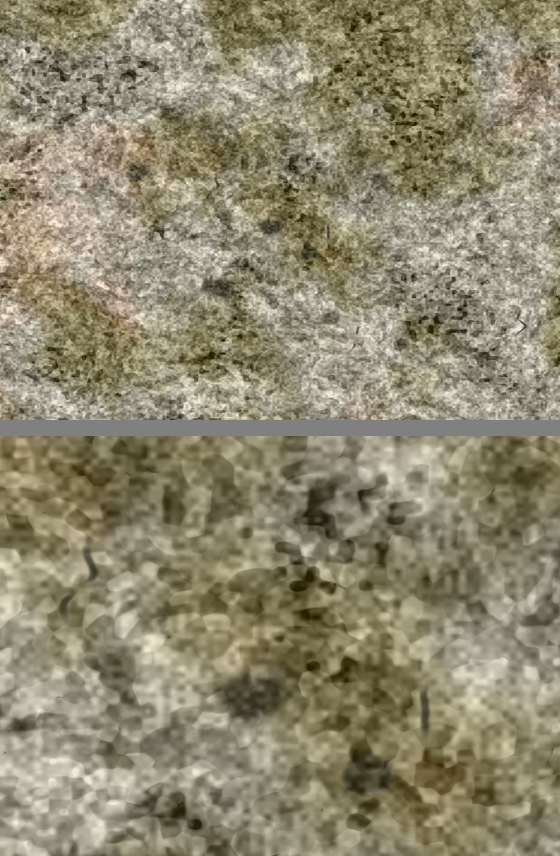
Top: the whole. Bottom: its middle third, enlarged.
Write a WebGL 1 fragment shader that draws this texture.

```glsl
precision highp float;
// Weathered granite face: pale crystalline grains under olive-brown stains.
// Layered noise gives slanted relief, mottling and pits; soft cells give the
// crystals; short loops scatter dark blotches and small cracks.
uniform vec2 u_resolution;

float hash(vec2 p) {
  vec3 q = fract(p.xyx * 0.1031);
  q += dot(q, q.yzx + 33.33);
  return fract((q.x + q.y) * q.z);
}

vec2 hash2(vec2 p) {
  return vec2(hash(p), hash(p + vec2(57.0, 113.0)));
}

float noise(vec2 p) {
  vec2 cell = floor(p);
  vec2 f = fract(p);
  f = f * f * (3.0 - 2.0 * f);
  float low = mix(hash(cell), hash(cell + vec2(1.0, 0.0)), f.x);
  float high = mix(hash(cell + vec2(0.0, 1.0)), hash(cell + 1.0), f.x);
  return mix(low, high, f.y);
}

float fbm(vec2 p) {
  float sum = 0.0;
  float weight = 0.516;
  for (int i = 0; i < 5; i++) {
    sum += weight * noise(p);
    p = mat2(1.6, 1.2, -1.2, 1.6) * p + 17.3;
    weight *= 0.5;
  }
  return sum;
}

// Random tone per crystal, blended softly across the cell borders
float crystals(vec2 p) {
  vec2 cell = floor(p);
  vec2 sums = vec2(0.0);
  for (int y = -1; y <= 1; y++) {
    for (int x = -1; x <= 1; x++) {
      vec2 id = cell + vec2(float(x), float(y));
      vec2 toSeed = id + hash2(id) - p;
      float weight = exp(-14.0 * dot(toSeed, toSeed));
      sums += weight * vec2(hash(id + 211.0), 1.0);
    }
  }
  return sums.x / max(sums.y, 0.00001);
}

// Ragged dark blotches, gathered towards the middle
float blotches(vec2 p, float ragged) {
  float mask = 0.0;
  for (int i = 0; i < 12; i++) {
    vec2 id = vec2(float(i), 3.0);
    vec2 centre = vec2(0.28, 0.08) + hash2(id) * vec2(0.85, 0.7);
    float size = hash(id + 40.0);
    float radius = mix(0.009, 0.032, size * size);
    float d = length((p - centre) * vec2(1.0, 1.2)) + 0.05 * ragged;
    mask = max(mask, 1.0 - smoothstep(0.4 * radius, 1.15 * radius, d));
  }
  return mask;
}

// Short, broken, nearly upright cracks
float cracks(vec2 p) {
  float mask = 0.0;
  for (int i = 0; i < 6; i++) {
    vec2 id = vec2(float(i), 9.0);
    vec2 d = p - (vec2(0.1) + hash2(id) * vec2(1.15, 0.8));
    float bend = 0.025 * (noise(vec2(p.y * 45.0, id.x * 7.0)) - 0.5);
    float line = 1.0 - smoothstep(0.001, 0.005, abs(d.x - 0.25 * d.y - bend));
    mask = max(mask, line * (1.0 - smoothstep(0.015, 0.04, abs(d.y))));
  }
  return mask * smoothstep(0.3, 0.55, noise(p * 70.0));
}

void main() {
  vec2 p = gl_FragCoord.xy / u_resolution.y;
  vec2 warp = vec2(fbm(p * 6.0), fbm(p * 6.0 + 31.0)) - 0.5;
  vec2 q = p + 0.06 * warp;

  // Slanted ledges lit from above
  vec2 slab = vec2(dot(q, vec2(0.8, -0.6)), dot(q, vec2(0.6, 0.8))) * vec2(3.5, 6.5);
  float relief = fbm(slab) - fbm(slab + vec2(-0.06, 0.2));
  float crease = 1.0 - smoothstep(0.0, 0.025, abs(fbm(slab * 0.6 + 9.0) - 0.5));

  // Stains, mottling and grain
  float stain = smoothstep(0.36, 0.68, fbm(q * 5.0 + 7.0) + 0.16 * (p.y - 0.5));
  float mottle = fbm(p * vec2(22.0, 30.0) + 4.0 * warp) - 0.5;
  float crystal = crystals(p * vec2(72.0, 88.0) + 5.0 * warp) - 0.5;
  float fine = noise(p * vec2(175.0, 195.0)) - 0.5;
  float pits = smoothstep(0.6, 0.8, noise(p * vec2(75.0, 95.0) + 13.0))
             * smoothstep(0.48, 0.66, fbm(q * 7.0 + 23.0));
  float flakes = smoothstep(0.7, 0.92, noise(p * vec2(105.0, 125.0) + 61.0));

  float tone = 0.628 + 0.5 * relief + 0.42 * mottle + 0.25 * crystal + 0.26 * fine;
  tone += 0.13 * flakes * (1.0 - stain) - 0.15 * stain - 0.26 * pits - 0.06 * crease;
  tone = clamp(tone, 0.12, 0.92);

  // Grey stone tinted olive by stains, with faint rust
  vec3 greyTint = vec3(0.012, 0.0, -0.057);
  vec3 oliveTint = vec3(0.03, 0.0, -0.14);
  vec3 colour = tone + mix(greyTint, oliveTint, stain);
  float rust = smoothstep(0.56, 0.72, fbm(q * 3.5 + 50.0));
  colour += rust * vec3(0.05, -0.01, -0.025);

  vec3 darkStone = vec3(0.23, 0.22, 0.16) + 0.25 * fine + 0.12 * crystal;
  colour = mix(colour, darkStone, 0.7 * blotches(p, mottle));
  colour = mix(colour, vec3(0.16, 0.15, 0.11), 0.7 * cracks(p));
  gl_FragColor = vec4(clamp(colour, 0.0, 1.0), 1.0);
}
```
